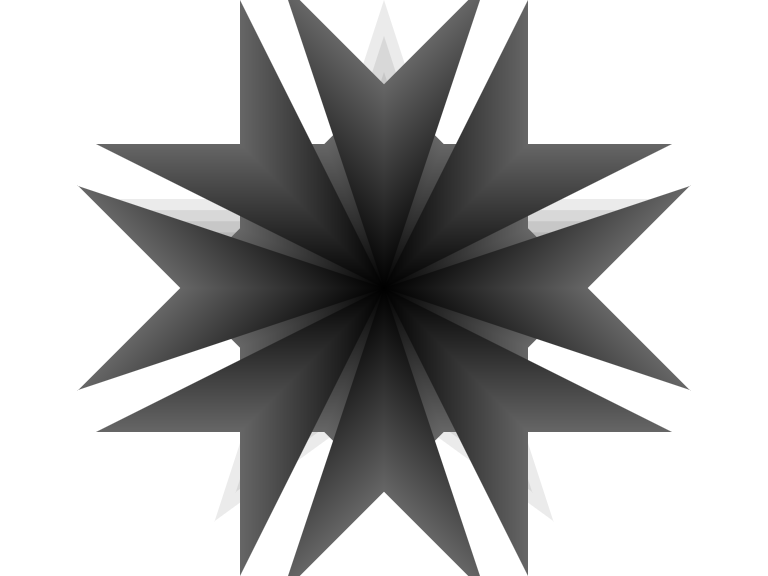
A WebGL 2 fragment shader for this background:

```glsl
#version 300 es
precision highp float;
// Draws a dark, folded sixteen-tipped burst over faint nested five-pointed stars on white.

uniform vec2 u_resolution;
out vec4 outColor;

const float PI = 3.14159265;
const float HALF_SIZE = 0.25;      // half side of the squares the burst is built on
const float RIM_GREY = 0.4;        // grey reached at the rim of the burst
const int STAR_LAYERS = 8;
const float STAR_RADIUS = 0.5;
const float LAYER_OPACITY = 0.08;

// Antialiased coverage of a signed distance.
float coverage(float dist, float pixel) {
    return clamp(0.5 - dist / pixel, 0.0, 1.0);
}

// Distance to a square centred on the origin, before subtracting its half side.
float squareReach(vec2 p) {
    p = abs(p);
    return max(p.x, p.y);
}

// Outward gradient of a chevron arm: zero on the axes, growing along diagonals.
float armReach(vec2 p) {
    p = abs(p);
    return min(p.x, p.y);
}

// Four notched arms, each a wedge between slopes 1/2 and 2.
float armsDistance(vec2 p, float halfSize) {
    float wedge = (squareReach(p) - 2.0 * armReach(p)) / sqrt(5.0);
    return max(armReach(p) - halfSize, wedge);
}

// Pentagram with one tip pointing up.
float pentagramDistance(vec2 p, float radius) {
    float sector = 0.4 * PI;
    float angle = abs(mod(atan(p.x, p.y) + 0.5 * sector, sector) - 0.5 * sector);
    return length(p) * cos(sector - angle) - radius * cos(sector);
}

// Paints a grey proportional to reach inside a shape.
float paint(float base, float reach, float dist, float pixel) {
    float grey = RIM_GREY * clamp(reach / HALF_SIZE, 0.0, 1.0);
    return mix(base, grey, coverage(dist, pixel));
}

void main() {
    vec2 p = (gl_FragCoord.xy - 0.5 * u_resolution) / u_resolution.y;
    float pixel = 1.0 / u_resolution.y;
    vec2 turned = vec2(p.x + p.y, p.y - p.x) * sqrt(0.5);
    float shade = 1.0;

    // Translucent nested stars
    for (int i = 0; i < STAR_LAYERS; i++) {
        float radius = STAR_RADIUS * (1.0 - float(i) / float(STAR_LAYERS));
        shade *= 1.0 - LAYER_OPACITY * coverage(pentagramDistance(p, radius), pixel);
    }

    // Core made of two crossed squares, seen between the arms
    float core = min(squareReach(p), squareReach(turned));
    shade = paint(shade, core, core - HALF_SIZE, pixel);

    // Diagonal arms, then axis arms
    shade = paint(shade, armReach(p), armsDistance(p, HALF_SIZE), pixel);
    shade = paint(shade, armReach(turned), armsDistance(turned, HALF_SIZE), pixel);

    outColor = vec4(vec3(shade), 1.0);
}
```
